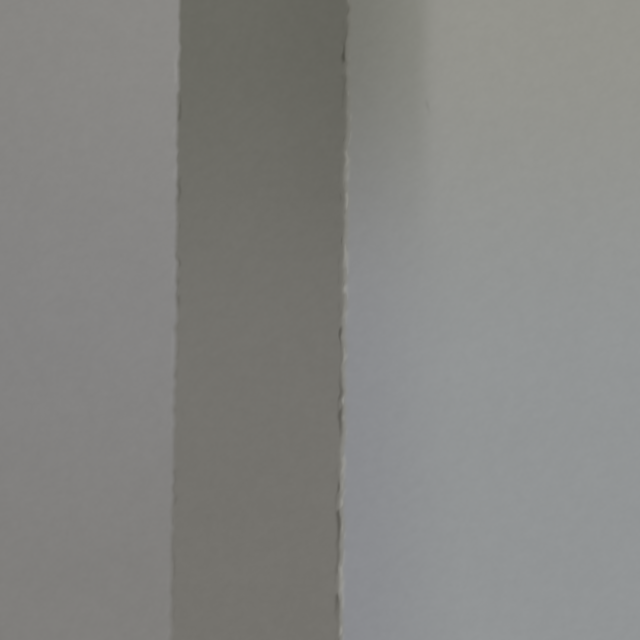
Write a Shadertoy shader that draws this texture.

```glsl
// Draws a painted wall corner: a shaded vertical strip between two pale matte planes.

float hash(vec2 p) {
    p = fract(p * vec2(0.1031, 0.1137));
    p += dot(p, p.yx + 33.33);
    return fract((p.x + p.y) * p.x * 43.7);
}

float valueNoise(vec2 p) {
    vec2 cell = floor(p);
    vec2 f = fract(p);
    f = f * f * (3.0 - 2.0 * f);
    float low = mix(hash(cell), hash(cell + vec2(1.0, 0.0)), f.x);
    float high = mix(hash(cell + vec2(0.0, 1.0)), hash(cell + 1.0), f.x);
    return mix(low, high, f.y);
}

float fbm(vec2 p) {
    float sum = 0.0;
    float weight = 0.5;
    for (int octave = 0; octave < 4; octave++) {
        sum += weight * (valueNoise(p) - 0.5);
        p = mat2(1.6, 1.2, -1.2, 1.6) * p + 7.3;
        weight *= 0.55;
    }
    return sum;
}

// Vertical blend through three colours: bottom, middle, top
vec3 verticalRamp(vec3 bottom, vec3 middle, vec3 top, float y) {
    vec3 lower = mix(bottom, middle, smoothstep(0.0, 0.55, y));
    return mix(lower, top, smoothstep(0.4, 1.0, y));
}

// Slightly leaning edge with small chips in the plaster
float edgePosition(float bottomX, float topX, float y, float seed) {
    float chips = valueNoise(vec2(y * 80.0, seed)) - 0.5;
    float bends = valueNoise(vec2(y * 11.0, seed + 9.0)) - 0.5;
    return mix(bottomX, topX, y) + 0.003 * chips + 0.002 * bends;
}

float ridge(float d, float width) {
    return exp(-d * d / (width * width));
}

// Sparse irregular specks in a narrow column beside an edge
float edgeSpecks(float d, float y, float frequency, float seed) {
    float clusters = valueNoise(vec2(y * frequency * 0.25, seed + 5.0));
    float grains = valueNoise(vec2(d * 180.0 + seed, y * frequency - d * 60.0));
    return smoothstep(0.45, 0.9, 0.65 * grains + 0.35 * clusters);
}

vec3 leftPlane(vec2 uv) {
    vec3 color = verticalRamp(vec3(0.503, 0.497, 0.487),
                              vec3(0.518, 0.515, 0.513),
                              vec3(0.532, 0.527, 0.515), uv.y);
    return color + 0.008 * smoothstep(0.0, 0.27, uv.x) * uv.y;
}

vec3 middleStrip(vec2 uv) {
    vec3 color = verticalRamp(vec3(0.458, 0.450, 0.430),
                              vec3(0.456, 0.450, 0.431),
                              vec3(0.416, 0.414, 0.385), uv.y);
    return color - 0.018 * smoothstep(0.36, 0.54, uv.x) * smoothstep(0.25, 1.0, uv.y);
}

vec3 rightPlane(vec2 uv) {
    vec3 color = verticalRamp(vec3(0.573, 0.584, 0.588),
                              vec3(0.576, 0.587, 0.588),
                              vec3(0.580, 0.579, 0.552), uv.y);
    // Violet-grey falloff beside the corner
    float nearCorner = 1.0 - smoothstep(0.52, 0.74, uv.x);
    color -= nearCorner * vec3(0.036, 0.041, 0.030);
    // Soft cast shadow that fades downward and deepens toward the corner
    float shadow = 1.0 - smoothstep(0.645, 0.685, uv.x);
    shadow *= 0.75 + 0.5 * smoothstep(0.67, 0.54, uv.x);
    shadow *= smoothstep(0.5, 1.0, uv.y);
    color -= shadow * vec3(0.062, 0.057, 0.066);
    // Faint scuff at the end of the shadow edge
    float scuff = ridge(uv.x - 0.668 - 0.25 * (0.835 - uv.y), 0.003) * ridge(uv.y - 0.835, 0.010);
    return color - 0.025 * scuff;
}

void mainImage(out vec4 fragColor, in vec2 fragCoord) {
    vec2 uv = fragCoord / iResolution.xy;
    float pixel = 1.0 / iResolution.x;
    float leftSoftness = max(mix(0.0060, 0.0040, uv.y), pixel);
    float rightSoftness = max(0.0045, pixel);

    // Signed distances to the two vertical edges
    float leftD = uv.x - edgePosition(0.267, 0.281, uv.y, 2.0);
    float rightD = uv.x - edgePosition(0.531, 0.545, uv.y, 17.0);

    // Three wall planes
    vec3 color = mix(leftPlane(uv), middleStrip(uv), smoothstep(-leftSoftness, leftSoftness, leftD));
    color = mix(color, rightPlane(uv), smoothstep(-rightSoftness, rightSoftness, rightD));

    // Left edge: faint highlight and sparse dark nicks, stronger near the top
    float leftStrength = mix(0.4, 1.0, smoothstep(0.2, 1.0, uv.y));
    color += 0.022 * leftStrength * ridge(leftD + 0.005, 0.004) * edgeSpecks(leftD, uv.y, 60.0, 4.0);
    color -= 0.070 * leftStrength * ridge(leftD - 0.003, 0.0035) * edgeSpecks(leftD, uv.y, 70.0, 31.0);

    // Right edge: soft beige rim with lit lumps and scattered dark chips
    float rimFade = 1.0 - 0.6 * smoothstep(0.75, 1.0, uv.y);
    vec3 rimColor = vec3(0.535, 0.530, 0.500) - 0.07 * smoothstep(0.6, 1.0, uv.y);
    color = mix(color, rimColor, 0.65 * ridge(rightD - 0.001, 0.0045));
    color += 0.065 * rimFade * ridge(rightD - 0.001, 0.0045) * edgeSpecks(rightD, uv.y, 75.0, 12.0);
    color -= 0.100 * ridge(rightD + 0.005, 0.0038) * edgeSpecks(rightD, uv.y, 70.0, 23.0);

    // Matte paint: broad mottling, slanted fibres and fine grain
    color += 0.008 * fbm(uv * 9.0);
    vec2 slanted = vec2(uv.x + 0.7 * uv.y, uv.y - 0.7 * uv.x);
    color += 0.015 * fbm(slanted * vec2(60.0, 85.0));
    color += 0.005 * (valueNoise(uv * 200.0) - 0.5);

    fragColor = vec4(clamp(color, 0.0, 1.0), 1.0);
}
```
